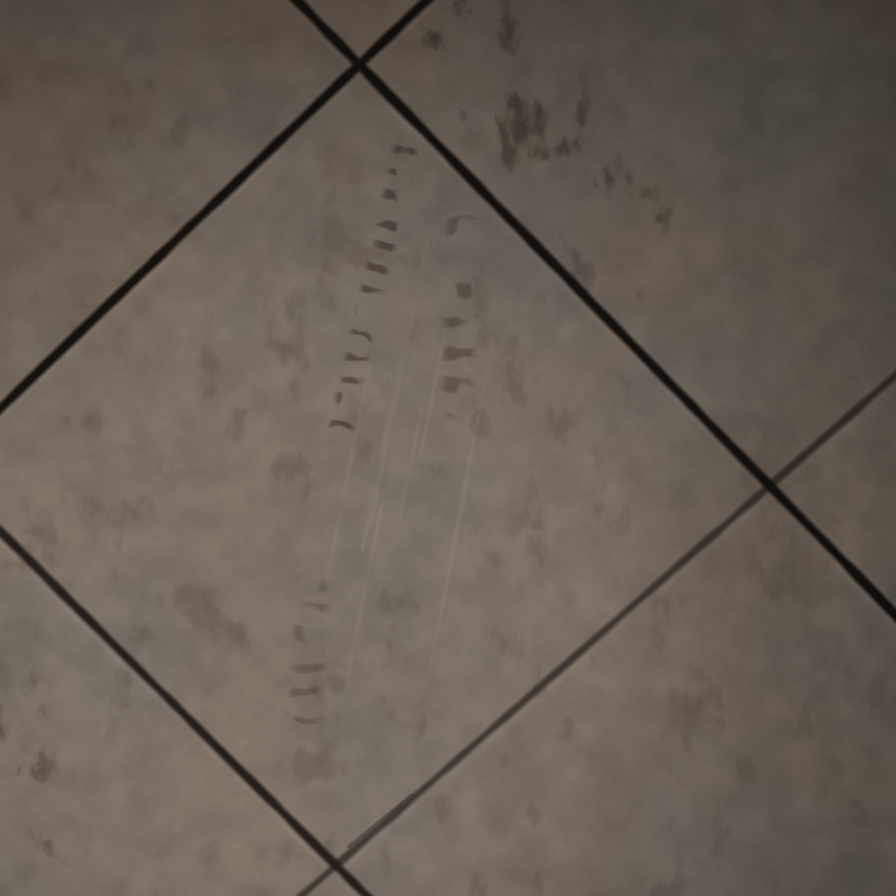
Reproduce this texture procedurally as a Shadertoy shader.

```glsl
const vec3 CLAY = vec3(0.472, 0.434, 0.398);
const vec3 WARM = vec3(0.445, 0.385, 0.330);
const vec3 DIRT = vec3(0.215, 0.170, 0.140);
const vec3 GROUT = vec3(0.085, 0.068, 0.055);
const vec3 WORN_GROUT = vec3(0.205, 0.175, 0.155);

float hash(vec2 p) {
    vec3 q = fract(vec3(p.xyx) * 0.1031);
    q += dot(q, q.yzx + 33.33);
    return fract((q.x + q.y) * q.z);
}

float noise(vec2 p) {
    vec2 i = floor(p), f = fract(p);
    f = f * f * (3.0 - 2.0 * f);
    return mix(mix(hash(i), hash(i + vec2(1, 0)), f.x),
               mix(hash(i + vec2(0, 1)), hash(i + vec2(1, 1)), f.x), f.y);
}

float fbm(vec2 p) {
    float sum = 0.0, gain = 0.5;
    for (int i = 0; i < 5; i++) {
        sum += gain * noise(p);
        p = mat2(1.6, 1.2, -1.2, 1.6) * p + 7.3;
        gain *= 0.5;
    }
    return sum;
}

float segment(vec2 p, vec2 a, vec2 b) {
    vec2 d = b - a;
    return length(p - a - d * clamp(dot(p - a, d) / dot(d, d), 0.0, 1.0));
}

// Lattice position, with a slight skew solved by fixed-point steps
vec2 tileCoord(vec2 p, vec2 corner, mat2 toCell, vec2 skew) {
    vec2 cell = toCell * (p - corner);
    for (int i = 0; i < 4; i++)
        cell = toCell * (p - corner - skew * cell.x * cell.y);
    return cell;
}

// Broken short bars stamped along a path
float tread(vec2 p, vec2 a, vec2 b, float width, float spacing) {
    vec2 axis = normalize(b - a);
    float along = dot(p - a, axis);
    float bars = sin(6.2832 * along / spacing + 3.0 * noise(p * 50.0));
    float patchy = smoothstep(0.35, 0.7, noise(p * 65.0 + a * 90.0));
    float inside = 1.0 - smoothstep(width * 0.4, width, segment(p, a, b));
    return inside * patchy * smoothstep(0.0, 0.9, bars);
}

// Dark flecks confined to a soft strip
float flecks(vec2 p, vec2 a, vec2 b, float radius, float scale) {
    float strip = 1.0 - smoothstep(radius * 0.3, radius, segment(p, a, b));
    return strip * smoothstep(0.58, 0.78, fbm(p * vec2(scale, scale * 0.7) + b * 30.0));
}

// Fine slanted scratches around a centre
float scratches(vec2 p, vec2 centre, vec2 dir) {
    float sum = 0.0;
    for (int i = 0; i < 8; i++) {
        float k = float(i);
        vec2 mid = centre + vec2(0.019 * (k - 3.5), 0.3 * (hash(vec2(k, 4.0)) - 0.5));
        vec2 reach = dir * mix(0.06, 0.16, hash(vec2(k, 9.0)));
        float line = 1.0 - smoothstep(0.0005, 0.0035, segment(p, mid - reach, mid + reach));
        sum += line * noise(p * 25.0 + k);
    }
    return sum;
}

void mainImage(out vec4 fragColor, in vec2 fragCoord) {
    vec2 p = fragCoord / iResolution.y;
    float pixel = 1.0 / iResolution.y;

    // Diagonal tile lattice
    mat2 toCell = inverse(mat2(0.458, -0.470, -0.471, -0.451));
    vec2 cell = tileCoord(p, vec2(0.401, 0.928), toCell, vec2(-0.013, 0.027));
    vec2 nearest = round(cell);
    vec2 slope = vec2(length(vec2(toCell[0].x, toCell[1].x)),
                      length(vec2(toCell[0].y, toCell[1].y)));
    vec2 offset = (cell - nearest) / slope;

    // Mottled clay, with soft upright bands and a tint per tile
    float mottle = fbm(p * 7.0 + 3.0);
    float grain = fbm(p * 38.0);
    float bands = noise(vec2(p.x * 19.0, p.y * 2.5)) - 0.5;
    float warmth = smoothstep(0.35, 0.65, mottle) * 0.45 + 0.45 * smoothstep(0.5, 1.0, p.y - 0.4 * p.x);
    vec3 color = mix(CLAY, WARM, warmth);
    color *= 1.0 + 0.20 * (mottle - 0.48) + 0.17 * (grain - 0.48);
    color *= 1.0 + 0.09 * bands * smoothstep(0.3, 0.8, p.x);
    color *= 0.985 + 0.03 * hash(floor(cell) + 11.0);

    // Scuffs and dirt
    float marks = tread(p, vec2(0.452, 0.83), vec2(0.375, 0.50), 0.018, 0.026);
    marks += 0.7 * tread(p, vec2(0.515, 0.75), vec2(0.510, 0.55), 0.024, 0.036);
    marks += 0.5 * tread(p, vec2(0.350, 0.35), vec2(0.340, 0.20), 0.026, 0.030);
    marks += flecks(p, vec2(0.50, 0.98), vec2(0.69, 0.74), 0.10, 34.0);
    marks += 0.7 * flecks(p, vec2(0.00, 0.22), vec2(0.04, 0.08), 0.07, 36.0);
    marks += 0.35 * flecks(p, vec2(0.10, 0.60), vec2(0.60, 0.20), 0.60, 30.0);
    color = mix(color, DIRT, 0.55 * clamp(marks, 0.0, 1.0));
    color += 0.035 * scratches(p, vec2(0.455, 0.46), normalize(vec2(0.2, 1.0)));

    // Pale tile lip, then grout thinned and greyed on the far side
    vec2 lip = exp(-pow((offset - 0.009) / 0.004, vec2(2.0)));
    color += 0.035 * max(lip.x, lip.y) * noise(p * 30.0);
    vec2 worn = vec2(smoothstep(0.5, 1.0, cell.x), 0.5 * smoothstep(0.4, 1.1, cell.y));
    vec2 halfWidth = mix(vec2(0.0052), vec2(0.0040), worn) + 0.0016 * (noise(p * 45.0) - 0.5);
    vec2 blur = vec2(0.0022 + pixel);
    vec2 joint = 1.0 - smoothstep(halfWidth - blur, halfWidth + blur, abs(offset));
    color = mix(color, mix(GROUT, WORN_GROUT, worn.x), joint.x * (1.0 - 0.15 * worn.x));
    color = mix(color, mix(GROUT, WORN_GROUT, worn.y), joint.y);
    float chip = 1.0 - smoothstep(0.001, 0.004, segment(p, vec2(0.39, 0.055), vec2(0.46, 0.112)));
    color = mix(color, WORN_GROUT * 1.3, 0.6 * chip);

    // Light falling off toward the far corners
    float falloff = smoothstep(0.2, 1.06, distance(p, vec2(0.30, 0.30)));
    color *= mix(1.02, 0.53, falloff);
    fragColor = vec4(color, 1.0);
}
```
